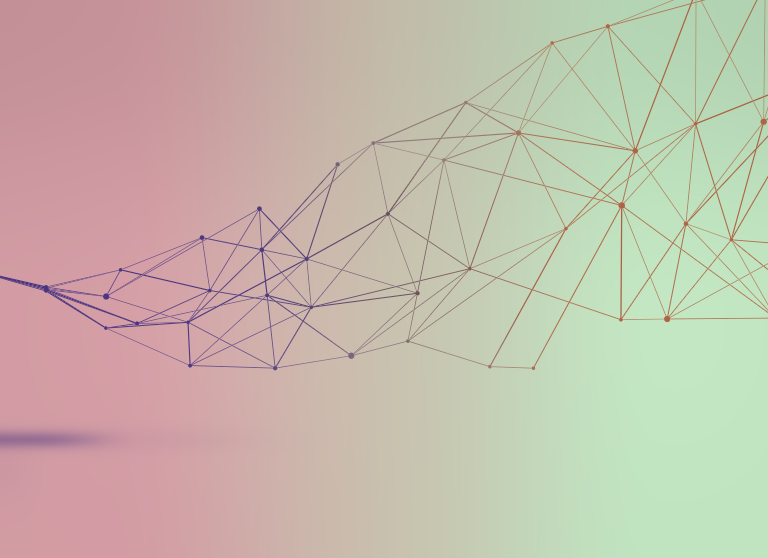
A Shadertoy shader for this background:

```glsl
// A fan-shaped web of thin links and round nodes over a soft pink-to-mint wash.
// Nodes sit on a jittered grid squeezed between two envelope curves; each pixel
// only visits the few grid columns whose links can reach it.

const float FIRST_X = 0.06;   // column where the fan opens
const float STEP_X = 0.092;   // distance between columns
const int ROWS = 4;
const int LINK_KINDS = 5;

float hash(vec2 p) {
    vec3 q = fract(vec3(p.xyx) * 0.1031);
    q += dot(q, q.yzx + 33.33);
    return fract((q.x + q.y) * q.z);
}

float bell(float x, float centre, float width) {
    float t = (x - centre) / width;
    return exp(-t * t);
}

// Anti-aliased coverage of a shape from its distance
float cover(float dist, float radius, float pixel) {
    return clamp((radius - dist) / pixel + 0.5, 0.0, 1.0);
}

float segmentDistance(vec2 p, vec2 a, vec2 b) {
    vec2 ab = b - a;
    float t = clamp(dot(p - a, ab) / max(dot(ab, ab), 1e-6), 0.0, 1.0);
    return length(p - a - ab * t);
}

// Envelope of the web
float upperEdge(float x) {
    return mix(0.48, 1.03, smoothstep(0.0, 1.0, x));
}

float lowerEdge(float x) {
    return 0.48 - 0.14 * smoothstep(0.05, 0.22, x)
         + 0.09 * smoothstep(0.74, 0.88, x) + 0.05 * bell(x, 0.52, 0.07);
}

// Node position for a grid cell (column, row)
vec2 nodeAt(vec2 cell, float aspect) {
    vec2 jitter = vec2(hash(cell + 41.0), hash(cell + 83.0)) - 0.5;
    jitter *= step(0.5, cell.x);
    float x = FIRST_X + STEP_X * (cell.x + 0.76 * jitter.x);
    float level = clamp((cell.y + 0.7 * jitter.y) / float(ROWS - 1), 0.0, 1.0);
    float y = mix(lowerEdge(x), upperEdge(x), level);
    return vec2(x * aspect, y + 0.38 * max(FIRST_X - x, 0.0));
}

// Offset from a cell to the neighbour joined by each kind of link
vec2 linkOffset(int kind, float pick) {
    if (kind == 0) return vec2(0.0, 1.0);
    if (kind < 4) return vec2(1.0, float(kind - 2));
    return vec2(2.0, floor(pick * 3.0) - 1.0);
}

// Opacity of links and nodes at p
float webInk(vec2 p, float aspect, float pixel) {
    float ink = 0.0;
    float column = floor((p.x / aspect - FIRST_X) / STEP_X);
    for (int k = -2; k <= 1; k++) {
        float i = column + float(k);
        if (i < -1.0) continue;
        for (int j = 0; j < ROWS; j++) {
            vec2 cell = vec2(i, float(j));
            vec2 a = nodeAt(cell, aspect);
            float size = pow(hash(cell + 17.0), 3.0);
            ink = max(ink, 0.95 * cover(length(p - a), mix(0.0032, 0.0062, size), pixel));

            for (int kind = 0; kind < LINK_KINDS; kind++) {
                float pick = hash(cell * 5.0 + float(kind) * 13.7 + 7.0);
                vec2 other = cell + linkOffset(kind, fract(pick * 9.0));
                float density = kind == 4 ? 0.55 : 0.62 + 0.025 * i;
                bool outside = other.y < 0.0 || other.y > float(ROWS - 1);
                bool early = kind == 4 && i < 1.0;
                if (outside || early || (pick > density && i > 0.0)) continue;
                float weight = hash(cell + float(kind) * 3.1 + 59.0);
                float dist = segmentDistance(p, a, nodeAt(other, aspect));
                float width = mix(0.0006, 0.0012, weight * weight);
                ink = max(ink, mix(0.65, 1.0, weight) * cover(dist, width, pixel));
            }
        }
    }
    return ink;
}

// Pink, sand and mint wash with dimmer upper corners
vec3 wash(vec2 uv) {
    vec3 pink = vec3(0.825, 0.61, 0.64);
    vec3 sand = vec3(0.785, 0.75, 0.68);
    vec3 mint = vec3(0.75, 0.89, 0.75);
    vec3 colour = mix(pink, sand, smoothstep(0.14, 0.54, uv.x));
    colour = mix(colour, mint, smoothstep(0.45, 0.86, uv.x));
    float side = abs(uv.x - 0.5) * 2.0;
    colour *= 1.0 - (0.03 + 0.045 * side) * smoothstep(0.45, 1.0, uv.y);
    float glow = bell(uv.x, 0.27, 0.2) + bell(uv.x, 0.88, 0.16);
    return colour + 0.015 * glow * bell(uv.y, 0.42, 0.3);
}

// Violet streak low on the left, with a faint trail
vec3 addStreak(vec3 colour, vec2 uv) {
    float core = bell(uv.y, 0.212, 0.015) * (1.0 - smoothstep(0.05, 0.18, uv.x));
    float trail = bell(uv.y, 0.212, 0.022) * (1.0 - smoothstep(0.1, 0.45, uv.x));
    float shade = bell(uv.y, 0.16, 0.06) * (1.0 - smoothstep(0.0, 0.07, uv.x));
    return mix(colour, vec3(0.58, 0.42, 0.57), min(0.8 * core + 0.13 * trail + 0.1 * shade, 1.0));
}

void mainImage(out vec4 fragColor, in vec2 fragCoord) {
    vec2 uv = fragCoord / iResolution.xy;
    float aspect = iResolution.x / iResolution.y;
    vec3 colour = addStreak(wash(uv), uv);

    // Ink runs from indigo through plum to rust, paler at the middle's rims
    vec3 ink = mix(vec3(0.21, 0.14, 0.48), vec3(0.36, 0.24, 0.31), smoothstep(0.3, 0.56, uv.x));
    ink = mix(ink, vec3(0.67, 0.31, 0.19), smoothstep(0.5, 0.76, uv.x));
    float pale = bell(uv.x, 0.54, 0.16) * smoothstep(0.07, 0.2, abs(uv.y - 0.53));
    float opacity = webInk(uv * vec2(aspect, 1.0), aspect, 1.0 / iResolution.y);
    fragColor = vec4(mix(colour, ink, opacity * (0.9 - 0.35 * pale)), 1.0);
}
```
